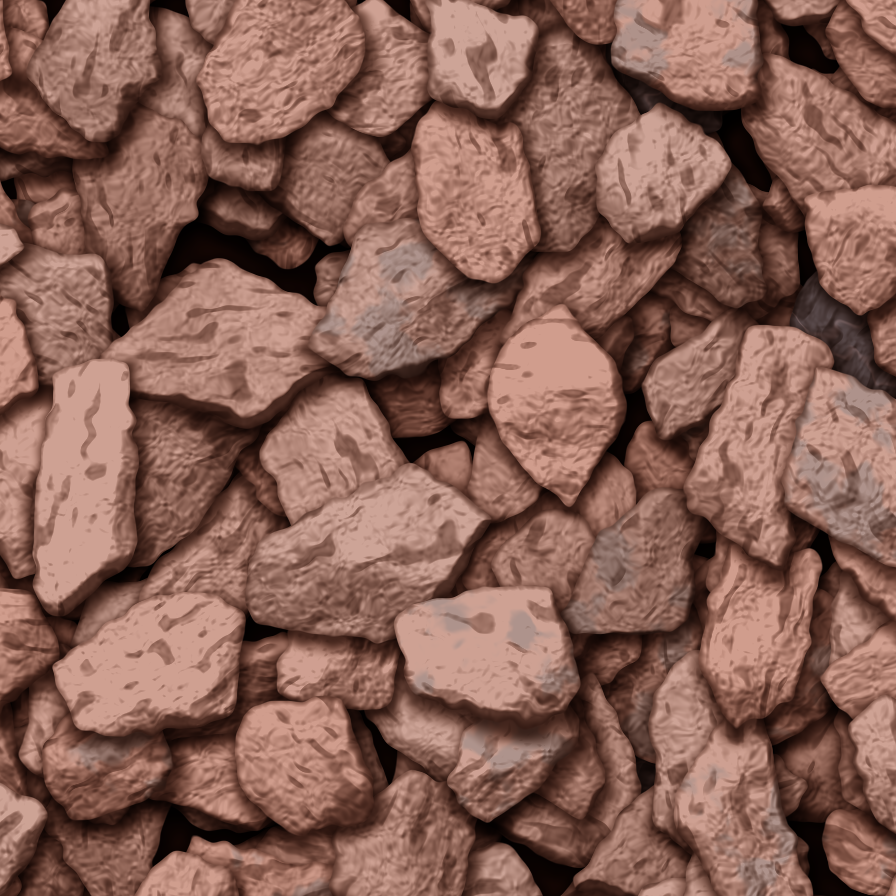
A WebGL 2 fragment shader for this texture:

```glsl
#version 300 es
precision highp float;
// Heap of reddish slate chips: jittered grids of stones stacked in layers.
// Each stone is a tight intersection of random half planes, with flat broken
// faces, gritty relief, directional light and a shadow on what lies below.

uniform vec2 u_resolution;
out vec4 fragColor;

const float TAU = 6.2831853;
const int LAYERS = 6;
const int FACETS = 7;
const float CELL = 0.215;
const vec3 GAP = vec3(0.07, 0.02, 0.01);
const vec3 CLAY = vec3(0.73, 0.545, 0.49);
const vec3 STAIN = vec3(0.55, 0.47, 0.45);
const vec3 SLATE = vec3(0.31, 0.25, 0.25);
const vec3 LIGHT = vec3(-0.24, 0.56, 0.79);
const vec2 SHADOW_SHIFT = vec2(0.004, -0.009);

struct Stone {
    float dist;    // signed distance to the outline
    vec2 outward;  // direction away from the outline
    vec2 slope;    // gradient of the faceted surface
};

float hash1(vec2 p) {
    vec3 q = fract(p.xyx * 0.1031);
    q += dot(q, q.yzx + 33.33);
    return fract((q.x + q.y) * q.z);
}

vec4 hash4(vec3 p) {
    vec4 q = fract(p.xyzx * vec4(0.1031, 0.1030, 0.0973, 0.1099));
    q += dot(q, q.wzxy + 33.33);
    return fract((q.xxyz + q.yzzw) * q.zywx);
}

float noise(vec2 p) {
    vec2 i = floor(p), f = fract(p);
    f = f * f * (3.0 - 2.0 * f);
    return mix(mix(hash1(i), hash1(i + vec2(1, 0)), f.x),
               mix(hash1(i + vec2(0, 1)), hash1(i + vec2(1, 1)), f.x), f.y);
}

float fbm(vec2 p) {
    float sum = 0.0, amp = 0.5;
    for (int i = 0; i < 4; i++) {
        sum += amp * noise(p);
        p = mat2(1.6, 1.2, -1.2, 1.6) * p + 7.3;
        amp *= 0.5;
    }
    return sum;
}

// Darkens a colour, keeping shadows warm
vec3 shade(vec3 c, float s) {
    return c * pow(vec3(max(s, 0.001)), vec3(1.0, 1.3, 1.45));
}

// Outline and facets as tight soft maximum and minimum of planes
Stone chip(vec2 q, vec2 size, vec2 tilt, vec2 ridge, vec3 seed) {
    const float ROUND = 210.0, CREASE = 300.0;
    float top = exp(-CREASE * (0.017 + dot(q, tilt)));
    float broken = exp(-CREASE * (0.022 + dot(q, ridge)));
    float edgeSum = 0.0, faceSum = top + broken;
    vec2 outward = vec2(0.0), slope = tilt * top + ridge * broken;
    for (int i = 0; i < FACETS; i++) {
        vec4 r = hash4(seed + vec3(31, 57, 11) * float(i + 1));
        float a = (float(i) + 0.85 * r.x) * TAU / float(FACETS);
        vec2 n = vec2(cos(a), sin(a));
        float e = dot(q, n) - length(n * size) * mix(0.78, 1.04, r.y);
        float w = exp(ROUND * e);
        edgeSum += w;
        outward += n * w;
        float steep = mix(0.5, 3.0, r.z);
        float fw = exp(CREASE * steep * min(e, 0.02));
        faceSum += fw;
        slope -= n * steep * fw;
    }
    return Stone(log(edgeSum) / ROUND, outward / edgeSum, slope / faceSum);
}

// Layered grain running along the length of a stone, with fine grit
float relief(vec2 q) {
    return 0.0105 * fbm(q * vec2(17.0, 34.0)) + 0.0021 * noise(q * 185.0);
}

vec3 stoneColor(vec2 q, Stone s, vec3 light, vec4 r, float depth) {
    vec2 t = q + r.xy * 40.0;
    const float STEP = 0.0016;
    float h = relief(t);
    vec2 bump = vec2(relief(t + vec2(STEP, 0)), relief(t + vec2(0, STEP))) - h;
    vec3 n = normalize(vec3(-s.slope - bump / STEP, 1.0));
    float tone = 0.45 + 0.82 * max(dot(n, light), 0.0);
    float blotch = fbm(t * 24.0);
    tone *= mix(0.88, 1.06, r.z) * (0.88 + 0.24 * blotch);
    // Speckles, pits and a worn dark rim
    tone *= 0.93 + 0.14 * noise(t * 230.0);
    tone *= 1.0 - 0.3 * smoothstep(0.68, 0.86, noise(t * vec2(38.0, 105.0)));
    tone *= mix(0.68, 1.0, smoothstep(0.0, 0.007, -s.dist));
    tone *= mix(0.76, 1.0, depth);
    vec3 base = CLAY * mix(vec3(1.0, 0.97, 0.95), vec3(0.98, 1.02, 1.03), r.y);
    float stained = step(0.9, r.x) * smoothstep(0.48, 0.62, blotch);
    base = mix(base, STAIN, 0.65 * stained);
    // Rare dark slate with pale scratches
    float scratch = 1.0 - smoothstep(0.0, 0.02, abs(fbm(t * 11.0) - 0.47));
    base = mix(base, SLATE * (1.0 + 0.35 * scratch), step(0.98, r.w));
    return shade(base, min(tone, 1.12));
}

void main() {
    vec2 p = gl_FragCoord.xy / u_resolution.y;
    float aa = 0.8 / u_resolution.y;
    vec3 col = GAP;
    for (int l = 0; l < LAYERS; l++) {
        float depth = float(l) / float(LAYERS - 1);
        vec2 shift = vec2(0.37, 0.61) * float(l) * CELL;
        // Chipped, wavering outlines
        vec2 w = p + shift * 9.0;
        vec2 warp = 0.016 * (vec2(noise(w * 15.0), noise(w * 15.0 + 43.0)) - 0.5)
                  + 0.008 * (vec2(noise(w * 60.0), noise(w * 60.0 + 71.0)) - 0.5);
        vec2 home = floor((p + shift) / CELL);
        for (int k = 0; k < 9; k++) {
            vec2 cell = home + vec2(k % 3, k / 3) - 1.0;
            vec3 seed = vec3(cell + 19.0, float(l) * 13.0 + 5.0);
            vec4 place = hash4(seed), form = hash4(seed + 101.0);
            vec4 look = hash4(seed + 211.0);
            vec2 v = p + warp + shift - (cell + 0.5 + 0.6 * (place.xy - 0.5)) * CELL;
            if (place.w > 0.92 || length(v) > 0.24) continue;

            float a = place.z * TAU;
            mat2 turn = mat2(cos(a), -sin(a), sin(a), cos(a));
            vec2 q = turn * v;
            vec2 size = vec2(mix(0.075, 0.165, form.x), mix(0.043, 0.088, form.y));
            vec2 tilt = 0.5 * (form.zw - 0.5);
            vec2 ridge = 1.1 * (look.wz - 0.5);
            Stone s = chip(q, size, tilt, ridge, seed);

            float fall = s.dist - dot(s.outward, turn * SHADOW_SHIFT);
            col = shade(col, mix(0.32, 1.0, smoothstep(-0.008, 0.02, fall)));
            float cover = 1.0 - smoothstep(-aa, aa, s.dist);
            if (cover > 0.0) {
                vec3 light = vec3(turn * LIGHT.xy, LIGHT.z);
                col = mix(col, stoneColor(q, s, light, look, depth), cover);
            }
        }
    }
    fragColor = vec4(col, 1.0);
}
```
